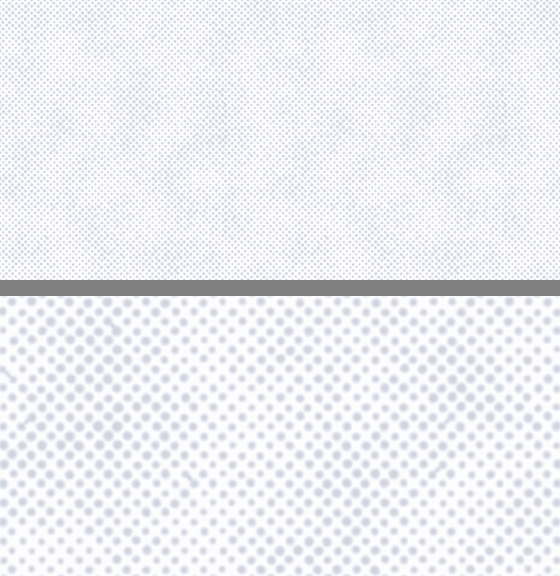
Top: the whole. Bottom: its middle third, enlarged.
A Shadertoy shader for this pattern:

```glsl
// Fine staggered halftone of pale grey-blue dots on a near-white ground.
// Dots sit on a diagonal lattice; hashes and gradient noise vary their size and
// outline, and a few join a neighbour by a thin smear. Square tile, repeated.

const float CELLS = 44.0;        // dot pitches per tile; one tile per canvas height
const float RADIUS = 0.200;      // mean dot radius, in pitches
const float SIZE_JITTER = 0.030; // random change of radius per dot
const float SIZE_DRIFT = 0.075;  // slow change of radius over the tile
const float DRIFT_STEPS = 7.0;   // drift noise steps per tile
const float SHIFT = 0.035;       // random offset of each centre
const float WOBBLE = 0.08;       // unevenness of the outlines
const float SMEAR_CHANCE = 0.004;
const float SMEAR_WIDTH = 0.10;
const float SOFTNESS = 0.0034;   // half width of the soft edge, in canvas heights
const vec3 GROUND = vec3(0.992, 0.993, 1.0);
const vec3 INK = vec3(0.818, 0.832, 0.874);

vec3 hash3(vec2 p) {
    vec3 q = fract(vec3(p.xyx) * vec3(0.1031, 0.1030, 0.0973));
    q += dot(q, q.yxz + 33.33);
    return fract((q.xxy + q.yzz) * q.zyx);
}

float cornerSlope(vec2 corner, vec2 offset, float period) {
    float angle = 6.28318 * hash3(mod(corner, period) + 7.0).x;
    return dot(vec2(cos(angle), sin(angle)), offset);
}

// Gradient noise that wraps after the given number of lattice steps.
float gradientNoise(vec2 p, float period) {
    vec2 i = floor(p), f = p - i;
    vec2 w = f * f * f * (f * (f * 6.0 - 15.0) + 10.0);
    vec2 e = vec2(1.0, 0.0);
    float low = mix(cornerSlope(i, f, period),
                    cornerSlope(i + e.xy, f - e.xy, period), w.x);
    float high = mix(cornerSlope(i + e.yx, f - e.yx, period),
                     cornerSlope(i + e.xx, f - e.xx, period), w.x);
    return mix(low, high, w.y);
}

float segmentDistance(vec2 p, vec2 b) {
    return length(p - b * clamp(dot(p, b) / dot(b, b), 0.0, 1.0));
}

// Signed distance to the nearest dot or smear, in pitches.
float halftone(vec2 p) {
    float drift = SIZE_DRIFT * gradientNoise(p * DRIFT_STEPS / CELLS, DRIFT_STEPS);
    vec2 base = floor(vec2(p.x + p.y, p.x - p.y) + 0.5);
    float d = 1.0;
    for (int j = -1; j <= 1; j++) {
        for (int i = -1; i <= 1; i++) {
            vec2 k = base + vec2(i, j);
            vec2 centre = 0.5 * vec2(k.x + k.y, k.x - k.y);
            vec2 id = mod(centre, CELLS) * 2.0;
            vec3 rnd = hash3(id + 19.0);
            vec2 q = p - centre - SHIFT * (2.0 * rnd.xy - 1.0);
            float radius = RADIUS + drift + SIZE_JITTER * (2.0 * rnd.z - 1.0);
            d = min(d, length(q) - radius);

            // Occasional smear towards a diagonal neighbour
            vec3 wear = hash3(id + 211.0);
            if (wear.x < SMEAR_CHANCE) {
                vec2 reach = vec2(0.5, wear.y < 0.7 ? 0.5 : -0.5);
                d = min(d, segmentDistance(q, reach) - SMEAR_WIDTH);
            }
        }
    }
    return d + WOBBLE * gradientNoise(p * 2.0, CELLS * 2.0);
}

void mainImage(out vec4 fragColor, in vec2 fragCoord) {
    float d = halftone(fragCoord * CELLS / iResolution.y);
    float edge = CELLS * max(SOFTNESS, 0.65 / iResolution.y);
    float ink = 1.0 - smoothstep(-edge, edge, d);
    fragColor = vec4(mix(GROUND, INK, ink), 1.0);
}
```
